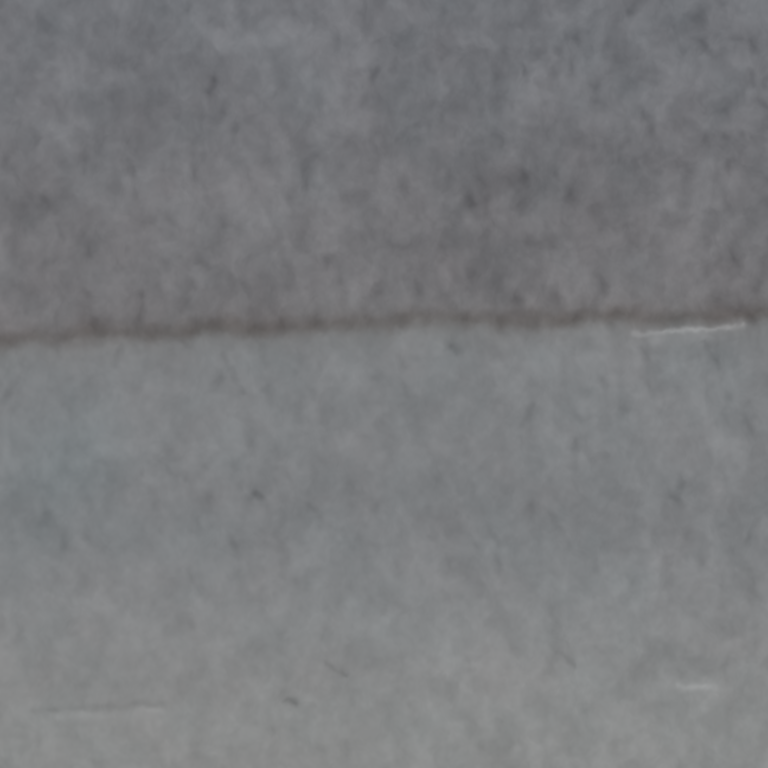
Write a WebGL 1 fragment shader that draws this texture.

```glsl
precision highp float;
// Weathered grey concrete: a darker upper slab above a paler lower one,
// parted by a soft, slightly rising seam. Layered value noise gives the
// mottling; short smoothed strokes add pits, cracks and chipped ledges.
uniform vec2 u_resolution;

float hash(vec2 p) {
  vec3 q = fract(vec3(p.xyx) * 0.1031);
  q += dot(q, q.yzx + 33.33);
  return fract((q.x + q.y) * q.z);
}

float noise(vec2 p) {
  vec2 i = floor(p), f = fract(p);
  f = f * f * (3.0 - 2.0 * f);
  return mix(mix(hash(i), hash(i + vec2(1.0, 0.0)), f.x),
             mix(hash(i + vec2(0.0, 1.0)), hash(i + vec2(1.0, 1.0)), f.x), f.y);
}

// Fractal noise centred on zero.
float fbm(vec2 p) {
  float sum = 0.0, amp = 0.5;
  for (int i = 0; i < 4; i++) {
    sum += amp * (noise(p) - 0.5);
    p = mat2(0.8, 0.6, -0.6, 0.8) * p * 2.03 + 17.3;
    amp *= 0.55;
  }
  return sum;
}

// Soft elliptical patch.
float patchAt(vec2 p, vec2 center, vec2 radius) {
  vec2 d = (p - center) / radius;
  return exp(-dot(d, d));
}

// Soft stroke between two points, with uneven strength along it.
float stroke(vec2 p, vec2 a, vec2 b, float width) {
  vec2 d = b - a;
  float t = clamp(dot(p - a, d) / dot(d, d), 0.0, 1.0);
  float r = length(p - a - d * t) / width;
  return exp(-r * r) * (0.45 + 0.9 * noise(p * 70.0));
}

// Small slanted pits, one at most in each cell of a jittered grid.
float pits(vec2 p) {
  vec2 g = p * vec2(30.0, 25.0), cell = floor(g);
  float sum = 0.0;
  for (int j = -1; j <= 1; j++) {
    for (int i = -1; i <= 1; i++) {
      vec2 c = cell + vec2(float(i), float(j));
      vec2 d = g - c - 0.2 - 0.6 * vec2(hash(c + 3.1), hash(c + 8.7));
      d.x += d.y * (hash(c + 5.3) - 0.3);
      sum += step(0.5, hash(c)) * hash(c + 21.0)
           * exp(-dot(d * d, vec2(26.0, 12.0)));
    }
  }
  return sum;
}

void main() {
  vec2 p = gl_FragCoord.xy / u_resolution;
  vec2 w = p + 0.018 * vec2(fbm(p * 26.0), fbm(p * 26.0 + 40.0));
  float seam = w.y - (0.555 + 0.062 * p.x - 0.03 * p.x * p.x);
  float upper = smoothstep(-0.022, 0.016, seam);

  // Slab tones.
  vec3 lower = mix(vec3(0.533, 0.537, 0.535), vec3(0.490, 0.498, 0.506),
                   smoothstep(0.0, 0.34, p.y));
  vec3 top = mix(vec3(0.447, 0.444, 0.453), vec3(0.440, 0.446, 0.462),
                 smoothstep(0.6, 1.0, p.y));
  vec3 color = mix(lower, top, upper);

  // Broad light and dark areas.
  float tone = 0.030 * patchAt(w, vec2(0.28, 0.75), vec2(0.09, 0.05));
  tone += 0.022 * patchAt(w, vec2(0.42, 0.90), vec2(0.09, 0.12));
  tone -= 0.020 * patchAt(w, vec2(0.26, 0.85), vec2(0.11, 0.06));
  tone -= 0.022 * patchAt(w, vec2(0.72, 0.77), vec2(0.18, 0.08));
  tone -= 0.020 * patchAt(w, vec2(0.05, 0.74), vec2(0.06, 0.05));
  tone -= 0.018 * patchAt(w, vec2(0.52, 0.35), vec2(0.30, 0.05));
  tone += 0.018 * patchAt(w, vec2(0.60, 0.16), vec2(0.10, 0.06));
  tone -= 0.018 * patchAt(w, vec2(0.05, 0.32), vec2(0.04, 0.05));
  tone -= 0.018 * patchAt(w, vec2(0.91, 0.13), vec2(0.04, 0.02));
  color += vec3(-0.004, 0.010, 0.012) * patchAt(p, vec2(0.08, 0.40), vec2(0.08));

  // Mottling, strongest toward the upper right, with curdled blotches.
  float rough = 0.7 + 0.3 * upper + 0.25 * p.x;
  float blotch = fbm(w * vec2(46.0, 38.0) + 9.0);
  tone += rough * (0.045 * fbm(p * vec2(11.0, 9.0)) + 0.085 * blotch);
  tone += rough * 0.014 * smoothstep(-0.12, 0.12, fbm(w * vec2(26.0, 21.0) + 61.0));
  tone += 0.016 * (noise(p * 120.0) - 0.5) - 0.004;
  tone -= 0.045 * rough * pits(w) * smoothstep(0.05, 0.3, p.y);
  color += vec3(0.010, -0.003, -0.004) * fbm(p * 17.0 + 80.0);

  // Individual pits and cracks.
  float marks = 0.6 * stroke(w, vec2(0.402, 0.765), vec2(0.402, 0.810), 0.010);
  marks += 0.7 * stroke(w, vec2(0.274, 0.878), vec2(0.276, 0.892), 0.006);
  marks += 0.7 * stroke(w, vec2(0.664, 0.962), vec2(0.667, 0.967), 0.008);
  marks += 0.5 * stroke(w, vec2(0.287, 0.538), vec2(0.312, 0.488), 0.005);
  marks += stroke(w, vec2(0.333, 0.354), vec2(0.337, 0.352), 0.006);
  marks += stroke(w, vec2(0.380, 0.090), vec2(0.391, 0.085), 0.006);
  marks += 0.6 * stroke(w, vec2(0.425, 0.136), vec2(0.455, 0.123), 0.005);
  marks += 0.6 * stroke(w, vec2(0.693, 0.470), vec2(0.682, 0.445), 0.006);
  marks += 0.6 * stroke(w, vec2(0.725, 0.147), vec2(0.748, 0.133), 0.005);
  marks += 0.7 * stroke(w, vec2(0.588, 0.550), vec2(0.597, 0.541), 0.006);
  marks += 0.5 * stroke(w, vec2(0.915, 0.555), vec2(0.936, 0.520), 0.005);
  color += tone - 0.075 * marks;

  // Uneven seam shadow with a warmer wide halo.
  float core = exp(-pow((seam - 0.002) / 0.012, 2.0))
             * (0.75 + 1.1 * fbm(p * vec2(16.0, 6.0)));
  color -= vec3(0.060, 0.068, 0.076) * core;
  color -= vec3(0.008, 0.013, 0.018) * exp(-pow(seam / 0.030, 2.0));

  // Pale chipped edges and the faint lower ledge.
  color += 0.08 * stroke(w, vec2(0.830, 0.568), vec2(0.965, 0.573), 0.004);
  color += 0.04 * stroke(w, vec2(0.855, 0.560), vec2(0.915, 0.562), 0.009);
  color += 0.05 * stroke(w, vec2(0.885, 0.105), vec2(0.930, 0.105), 0.005);
  color -= 0.030 * stroke(w, vec2(0.05, 0.077), vec2(0.21, 0.081), 0.007);
  color += 0.025 * stroke(w, vec2(0.08, 0.069), vec2(0.21, 0.073), 0.007);
  gl_FragColor = vec4(color, 1.0);
}
```
